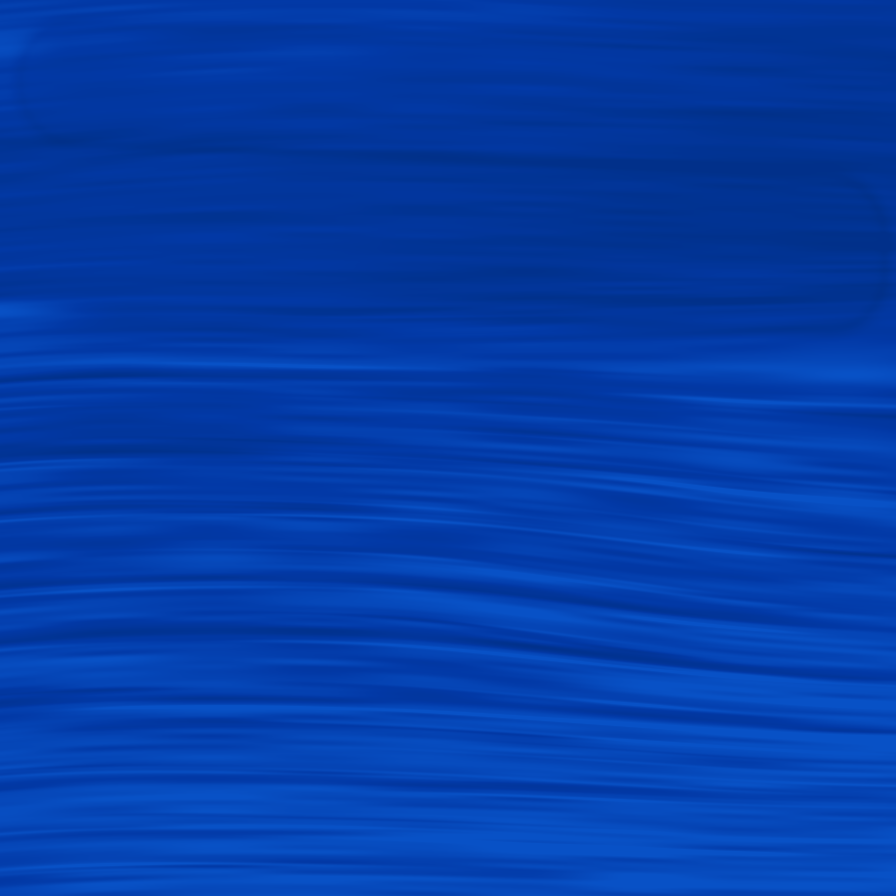
Give the GLSL for this texture, as a WebGL 2 fragment shader.

```glsl
#version 300 es
precision highp float;

uniform vec2 u_resolution;
out vec4 fragColor;

float hash(vec2 p) {
    return fract(sin(dot(p, vec2(127.1, 311.7))) * 43758.5);
}

float noise(vec2 p) {
    vec2 cell = floor(p);
    vec2 f = fract(p);
    f = f * f * (3.0 - 2.0 * f);
    float low = mix(hash(cell), hash(cell + vec2(1.0, 0.0)), f.x);
    float high = mix(hash(cell + vec2(0.0, 1.0)), hash(cell + vec2(1.0, 1.0)), f.x);
    return mix(low, high, f.y);
}

// Soft line profile: 1 at the centre, fading over the width
float bump(float d, float width) {
    float k = d / width;
    return exp(-k * k);
}

float roundedBox(vec2 p, vec2 halfSize, float radius) {
    vec2 q = abs(p) - halfSize + radius;
    return length(max(q, 0.0)) + min(max(q.x, q.y), 0.0) - radius;
}

// Height along the brush path, which sags to the right and dips at the left
float strokeHeight(vec2 p) {
    float sag = 0.062 * smoothstep(0.3, 1.25, p.x);
    float lead = max(1.0 - p.x / 0.3, 0.0);
    float weight = 0.25 + 0.75 * smoothstep(0.0, 0.3, p.y) * (1.0 - smoothstep(0.4, 0.66, p.y));
    weight -= 0.6 * bump(p.y - 0.64, 0.05);
    float wobble = 0.014 * (noise(vec2(p.x * 2.5, p.y * 6.0)) - 0.5);
    return p.y + sag * weight + 0.012 * lead * lead + wobble;
}

// Fine bristle marks, centred on zero
float bristles(vec2 p) {
    float sum = 0.0;
    vec2 scale = vec2(1.6, 48.0);
    for (int i = 0; i < 3; i++) {
        sum += (0.32 + 0.12 * float(i)) * (noise(p * scale + float(i) * 17.0) - 0.5);
        scale *= vec2(2.3, 1.9);
    }
    return sum;
}

// Paint ridges: a shadow cut off sharply below, next to a thin highlight
float ridges(vec2 p) {
    float sum = 0.0;
    for (int i = 0; i < 7; i++) {
        float id = float(i);
        float d = p.y - 0.14 - 0.073 * id - 0.03 * (hash(vec2(id, 3.0)) - 0.5);
        float shade = 0.35 + 0.8 * noise(vec2(p.x * 3.0, id * 5.3));
        float shine = smoothstep(0.2, 0.8, noise(vec2(p.x * 5.0 + 9.0, id * 7.7)));
        float fade = mix(0.006, 0.011, hash(vec2(id, 8.0)));
        float width = mix(0.003, fade, step(0.0, d));
        sum += 0.36 * shine * bump(d + 0.009, 0.002) - 0.4 * shade * bump(d, width);
    }
    return sum;
}

// Thin bristle lines scattered along the path, light and dark
float hairlines(vec2 p) {
    float sum = 0.0;
    for (int i = 0; i < 56; i++) {
        float id = float(i);
        vec2 centre = vec2(hash(vec2(id, 21.0)), 0.02 + 0.64 * hash(vec2(id, 34.0)));
        vec2 d = p - centre;
        float reach = 0.08 + 0.2 * hash(vec2(id, 55.0));
        float gain = hash(vec2(id, 13.0)) < 0.65 ? 1.0 : -0.9;
        sum += gain * bump(d.x, reach) * bump(d.y + 0.01 * d.x, 0.0019);
    }
    return sum;
}

// A broad overlapping stroke with a darker rim
float slab(float d) {
    return -0.12 * (1.0 - smoothstep(-0.006, 0.004, d)) - 0.14 * bump(d, 0.008);
}

vec3 paint(float tone) {
    vec3 dark = vec3(0.004, 0.19, 0.54);
    vec3 middle = vec3(0.008, 0.222, 0.65);
    vec3 light = vec3(0.032, 0.318, 0.775);
    vec3 lower = mix(dark, middle, clamp(tone * 2.0, 0.0, 1.0));
    return mix(lower, light, clamp(tone * 2.0 - 1.0, 0.0, 1.0));
}

void main() {
    vec2 uv = gl_FragCoord.xy / u_resolution;
    vec2 path = vec2(uv.x, strokeHeight(uv));

    // Broad light: bright at the base, dim towards the upper right
    float tone = mix(0.86, 0.48, smoothstep(0.0, 0.62, uv.y));
    tone += 0.05 * smoothstep(0.78, 0.9, uv.y);
    tone -= 0.24 * smoothstep(0.35, 1.0, uv.x) * smoothstep(0.6, 0.75, uv.y);
    tone += 0.2 * (noise(vec2(uv.x * 2.0, path.y * 8.0)) - 0.5);

    // Overlapping strokes with rounded ends
    vec2 tilted = vec2(uv.x, uv.y + 0.04 * uv.x);
    tone += slab(roundedBox(tilted - vec2(0.3, 0.755), vec2(0.69, 0.09), 0.07));
    tone += 0.7 * slab(roundedBox(tilted - vec2(0.76, 0.91), vec2(0.74, 0.07), 0.065));

    // Thin bright paint between strokes, widest at the edges
    tone += 0.26 * bump(path.y - 0.595, 0.009);
    tone += 0.28 * smoothstep(0.6, 1.0, uv.x) * bump(uv.y - 0.585, 0.028);
    tone += 0.35 * (1.0 - smoothstep(0.0, 0.14, uv.x)) * bump(uv.y - 0.65, 0.009);
    tone += 0.25 * (1.0 - smoothstep(0.0, 0.08, uv.x)) * bump(uv.y - 0.95, 0.02);

    // Surface relief, calmer near the top
    float relief = mix(1.0, 0.62, smoothstep(0.5, 0.75, uv.y));
    tone += relief * 0.72 * bristles(path) + ridges(path) + 0.2 * hairlines(path);

    fragColor = vec4(paint(tone), 1.0);
}
```
